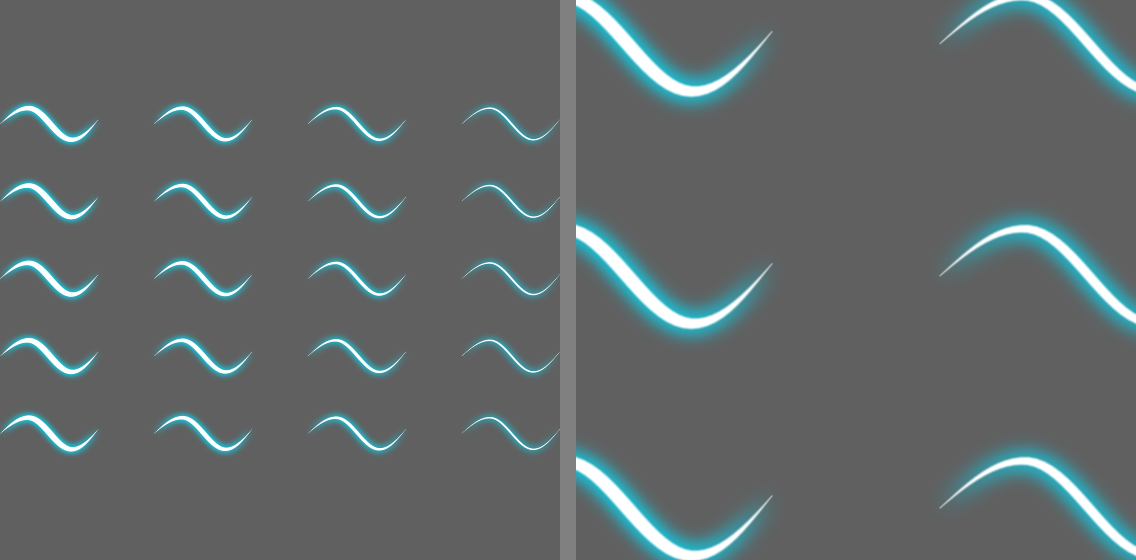
Left, the full canvas; right, a detail of the centre.
Write a three.js fragment shader that draws this pattern.

```glsl
// Grid of glowing, tapered wave strokes that get thinner from left to right.
#define GRID vec2(4.0, 5.0)
#define PITCH vec2(0.2747, 0.1382)
#define ORIGIN vec2(0.0007, 0.2262)
#define WAVE_LENGTH 0.1745
#define THICK 0.061
#define THIN 0.0194
#define GLOW_RADIUS 0.047
#define GLOW_GAIN 2.5
#define EDGE 0.0011
#define GROUND vec3(0.376)
#define GLOW_COLOR vec3(0.0, 0.88, 1.0)
#define STROKE_COLOR vec3(1.0)

varying vec2 vUv;

const float PI = 3.14159265;
const int SEGMENTS = 40;

// Centre line: rise to a crest, fall to a trough, rise to the tip.
// All lengths here are in units of one wave length.
float waveHeight(float x) {
  const float crestX = 0.286, troughX = 0.731;
  const float crestY = 0.160, troughY = -0.164, tipY = 0.040;
  if (x < crestX) return crestY * sin(0.5 * PI * x / crestX);
  if (x < troughX) {
    float fall = 0.5 - 0.5 * cos(PI * (x - crestX) / (troughX - crestX));
    return mix(crestY, troughY, fall);
  }
  return mix(tipY, troughY, cos(0.5 * PI * (x - troughX) / (1.0 - troughX)));
}

// Stroke width, zero at both tips.
float taper(float x) {
  return sin(PI * clamp(x, 0.0, 1.0));
}

// Returns the signed distance to the stroke and its blurred coverage.
vec2 waveStroke(vec2 p, float width) {
  float dist = 10.0;
  float blur = 0.0;
  vec2 a = vec2(0.0, waveHeight(0.0));
  for (int i = 1; i <= SEGMENTS; i++) {
    float x = float(i) / float(SEGMENTS);
    vec2 b = vec2(x, waveHeight(x));
    vec2 along = b - a;
    float h = clamp(dot(p - a, along) / dot(along, along), 0.0, 1.0);
    vec2 nearest = a + along * h;
    dist = min(dist, length(p - nearest) - 0.5 * width * taper(nearest.x));

    // Gaussian spread of the area of this segment
    vec2 middle = 0.5 * (a + b);
    vec2 offset = (p - middle) / GLOW_RADIUS;
    blur += width * taper(middle.x) * length(along) * exp(-dot(offset, offset));
    a = b;
  }
  return vec2(dist, blur / (PI * GLOW_RADIUS * GLOW_RADIUS));
}

void main() {
  // Nearest wave, with the column split in the gap between waves
  vec2 q = vUv - ORIGIN;
  vec2 cell = clamp(floor(q / PITCH + vec2(0.18, 0.5)), vec2(0.0), GRID - 1.0);
  vec2 p = (q - cell * PITCH) / WAVE_LENGTH;

  float width = mix(THICK, THIN, cell.x / (GRID.x - 1.0));
  vec2 stroke = waveStroke(p, width);

  // Glow below, stroke on top
  float glow = 1.0 - exp(-GLOW_GAIN * stroke.y);
  float core = 1.0 - smoothstep(-EDGE, EDGE, stroke.x * WAVE_LENGTH);
  vec3 color = mix(GROUND, GLOW_COLOR, glow);
  color = mix(color, STROKE_COLOR, core);
  gl_FragColor = vec4(color, 1.0);
}
```
